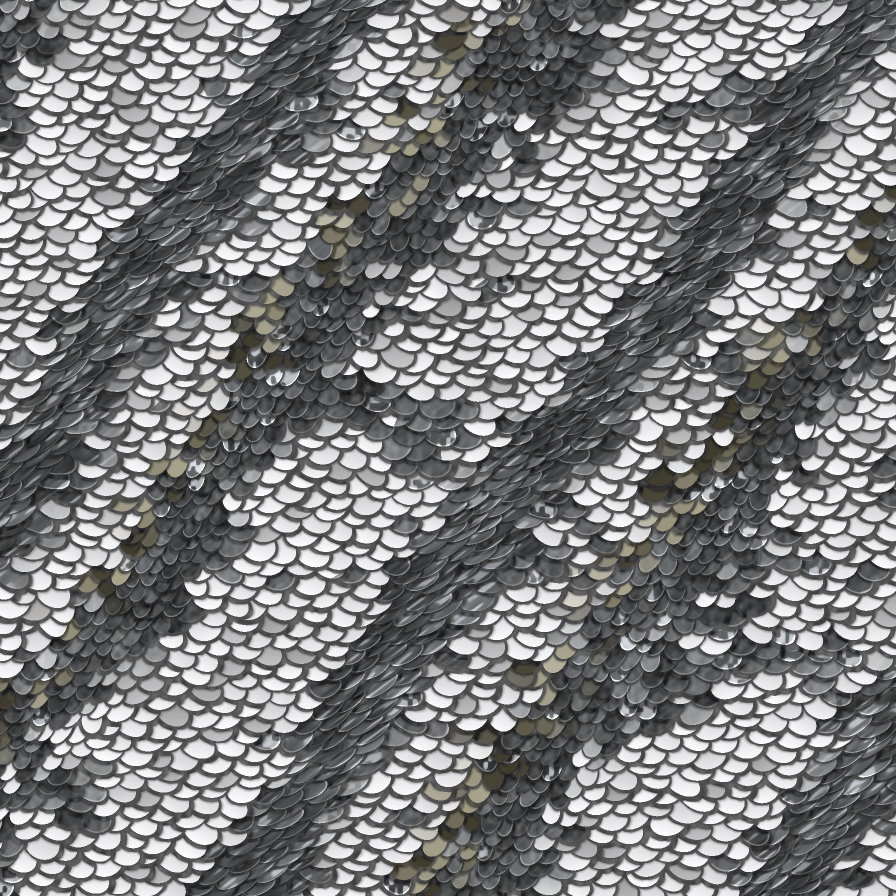
Give the GLSL for this texture, as a Shadertoy shader.

```glsl
float hash(vec2 p) {
    vec3 v = fract(vec3(p.xyx) * 0.1031);
    v += dot(v, v.yzx + 33.33);
    return fract((v.x + v.y) * v.z);
}

float noise(vec2 p) {
    vec2 i = floor(p), f = fract(p);
    f = f * f * (3.0 - 2.0 * f);
    return mix(mix(hash(i), hash(i + vec2(1, 0)), f.x),
               mix(hash(i + vec2(0, 1)), hash(i + vec2(1, 1)), f.x), f.y);
}

// Position across the diagonal fold (valley at 0) and fold index
vec2 fold(vec2 p) {
    float s = p.x - 0.69 * p.y - 0.275 + 0.06 * (noise(p * 2.5 + 7.0) - 0.5);
    float n = floor((s + 0.2) / 0.6);
    return vec2(s - 0.6 * n, n);
}

// Cloth coordinates: rows climb in the valleys, scales narrow on the slopes
vec2 drape(vec2 p) {
    vec2 f = fold(p);
    return p + vec2(0.09 * (f.y + smoothstep(0.15, 0.33, f.x)),
                    0.1 * f.x - 0.06 * smoothstep(-0.06, 0.06, f.x))
             + 0.007 * vec2(noise(p * 11.0), noise(p * 11.0 + 40.0));
}

vec3 sequinCloth(vec2 p) {
    const vec2 cell = vec2(0.0305, 0.0152);
    vec2 q = drape(p), center = q, id = vec2(0), local = vec2(0);
    float gap = 1.0;
    bool hit = false;

    // Upper rows overlap the lower ones, so the first disc found is on top
    for (int k = 1; k >= -1 && !hit; k--) {
        float row = floor(q.y / cell.y) + float(k);
        float shift = 0.5 * mod(row, 2.0);
        for (int j = -1; j <= 1; j++) {
            vec2 c = vec2(floor(q.x / cell.x - shift) + float(j), row);
            vec2 jitter = vec2(hash(c + 211.0), hash(c + 347.0)) - 0.5;
            vec2 mid = (c + vec2(0.5 + shift, 0.5) + 0.38 * jitter) * cell;
            vec2 d = q - mid;
            d.y += d.x * 0.5 * (hash(c + 503.0) - 0.5);
            d /= vec2(0.0188, 0.0142);
            float edge = length(d) - 1.0;
            if (edge < 0.0) {
                hit = true;
                center = mid;
                id = c;
                local = d;
                break;
            }
            gap = min(gap, edge);
        }
    }
    if (!hit) return vec3(0.25, 0.25, 0.26);

    // Canvas position of the disc center, so each disc takes a single tone
    vec2 pc = p;
    for (int i = 0; i < 3; i++) pc += 0.7 * (center - drape(pc));

    float pick = hash(id + 71.0), tone = hash(id + 149.0);
    float patches = 0.6 * noise(pc * 9.0) + 0.4 * noise(pc * vec2(15.0, 40.0)) - 0.5;
    float t = fold(pc).x + 0.045 * (pick - 0.5) + 0.05 * patches;
    float valley = smoothstep(0.065, 0.05, abs(t));
    float slope = smoothstep(0.16, 0.185, t)
                * smoothstep(0.32, 0.29, t + 0.12 * patches + 0.05 * (tone - 0.5));
    float stray = step(0.82, noise(pc * vec2(11.0, 22.0) + 90.0) + 0.3 * (pick - 0.5));
    float dark = max(max(valley, slope), 0.85 * stray);

    // Silver faces, with a few duller ones
    float silver = mix(0.87, 0.97, sqrt(tone)) - 0.22 * step(0.87, pick);
    vec3 bright = (silver - 0.07 * (local.y + 0.6) + 0.06 * local.x * (pick - 0.5))
                * vec3(0.997, 0.997, 1.005);

    // Dark faces with thin reflections and a pale rim
    float streak = noise(vec2(dot(p, vec2(0.8, 0.6)) * 42.0,
                              dot(p, vec2(-0.6, 0.8)) * 290.0));
    float grain = noise(p * vec2(190.0, 130.0));
    float gray = mix(0.25, 0.46, tone * tone)
               + (0.08 + 0.12 * valley) * (streak - 0.45)
               + 0.16 * (1.0 - valley) * (grain - 0.45)
               + 0.24 * valley * smoothstep(0.68, 0.85, streak)
               + 0.3 * smoothstep(0.86, 0.94, length(local)) * pick;
    gray += 0.4 * step(0.9, pick) * (1.0 - valley) * smoothstep(0.45, 0.6, grain);
    vec3 color = mix(bright, gray * vec3(0.97, 0.995, 1.02), dark);

    // Warm reflections along the crest
    float crest = smoothstep(0.13, 0.165, t) * smoothstep(0.235, 0.19, t);
    vec3 olive = mix(vec3(0.25, 0.235, 0.18), vec3(0.66, 0.64, 0.55),
                     smoothstep(0.25, 0.8, tone + 0.5 * patches));
    color = mix(color, olive, crest * step(0.5, hash(id + 613.0)));

    // Uneven shadow under the overlapping discs, with a soft gray fringe
    float reach = mix(0.14, 0.42, hash(id + 827.0)) + 0.1 * (grain - 0.5);
    vec3 shade = clamp(color * 0.55, 0.17, 0.31) + 0.22 * (grain - 0.45) * smoothstep(0.0, 0.2, gap);
    float lit = smoothstep(reach - 0.05, reach + 0.05, gap);
    return mix(shade, color * mix(0.8, 1.0, smoothstep(reach, reach + 0.2, gap)), lit);
}

void mainImage(out vec4 fragColor, in vec2 fragCoord) {
    // Four samples per pixel smooth the edges
    vec3 color = vec3(0);
    for (int i = 0; i < 4; i++) {
        vec2 offset = vec2(i % 2, i / 2) * 0.5 - 0.25;
        color += sequinCloth((fragCoord + offset) / iResolution.y);
    }
    fragColor = vec4(color / 4.0, 1.0);
}
```
